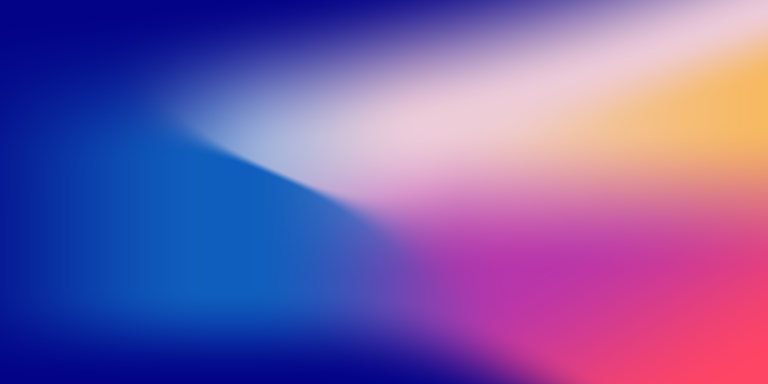
Write a Shadertoy shader that draws this background.

```glsl
// Soft gradient mesh: a blue wedge on the left meets a pale, warm fan of light
// on the right. Two colour fields are joined along a slanted crease whose blur
// grows away from its sharp middle, then the corners fade into navy.

const vec3 NAVY = vec3(0.01, 0.01, 0.53);
const vec3 BLUE = vec3(0.06, 0.37, 0.74);

// Magenta and crimson below, pale pink and orange above
vec3 warmField(vec2 p) {
    vec3 low = mix(vec3(0.72, 0.21, 0.67), vec3(1.0, 0.27, 0.39),
                   smoothstep(0.6, 1.27, 1.2 * p.x - p.y + 0.1));
    vec3 light = mix(vec3(0.93, 0.82, 0.87), vec3(0.97, 0.72, 0.36),
                     smoothstep(0.48, 1.07, p.x));

    // Pale ridge rising to the upper right
    float aboveRidge = p.y - (0.58 + 0.66 * (p.x - 0.42));
    light = mix(light, vec3(0.93, 0.80, 0.85), smoothstep(-0.17, 0.02, aboveRidge));

    float height = p.y + 0.25 * max(0.6 - p.x, 0.0);
    return mix(low, light, smoothstep(0.29, 0.68, height));
}

void mainImage(out vec4 fragColor, in vec2 fragCoord) {
    vec2 p = fragCoord / iResolution.xy;
    vec3 warm = warmField(p);

    // Upper field: misty blue turning into the warm light
    vec3 mist = mix(vec3(0.08, 0.31, 0.69), vec3(0.57, 0.68, 0.86),
                    smoothstep(0.11, 0.37, p.x));
    vec3 upper = mix(mist, warm, smoothstep(0.26, 0.56, p.x));

    // Lower field: blue turning into violet and magenta
    vec3 lower = mix(BLUE, warm, smoothstep(0.32, 0.69, p.x));

    // Crease between the fields, sharpest near its middle
    float crease = 0.571 - 0.86 * (p.x - 0.333);
    float away = max(abs(p.x - 0.36) - 0.02, 0.0);
    float blur = 0.012 + 4.0 * away * away;
    vec3 color = mix(lower, upper, smoothstep(-blur, blur, p.y - crease));

    // Navy fades along the top, bottom and left, curving off to the right
    float top = smoothstep(0.56, 0.97, p.y - 0.4 * p.x * p.x);
    float rightward = max(p.x - 0.4, 0.0);
    float bottom = smoothstep(0.0, 0.25, p.y + 1.6 * rightward * rightward);
    float left = smoothstep(-0.14, 0.28, p.x);
    color = mix(NAVY, color, (1.0 - top) * bottom * left);

    fragColor = vec4(color, 1.0);
}
```
